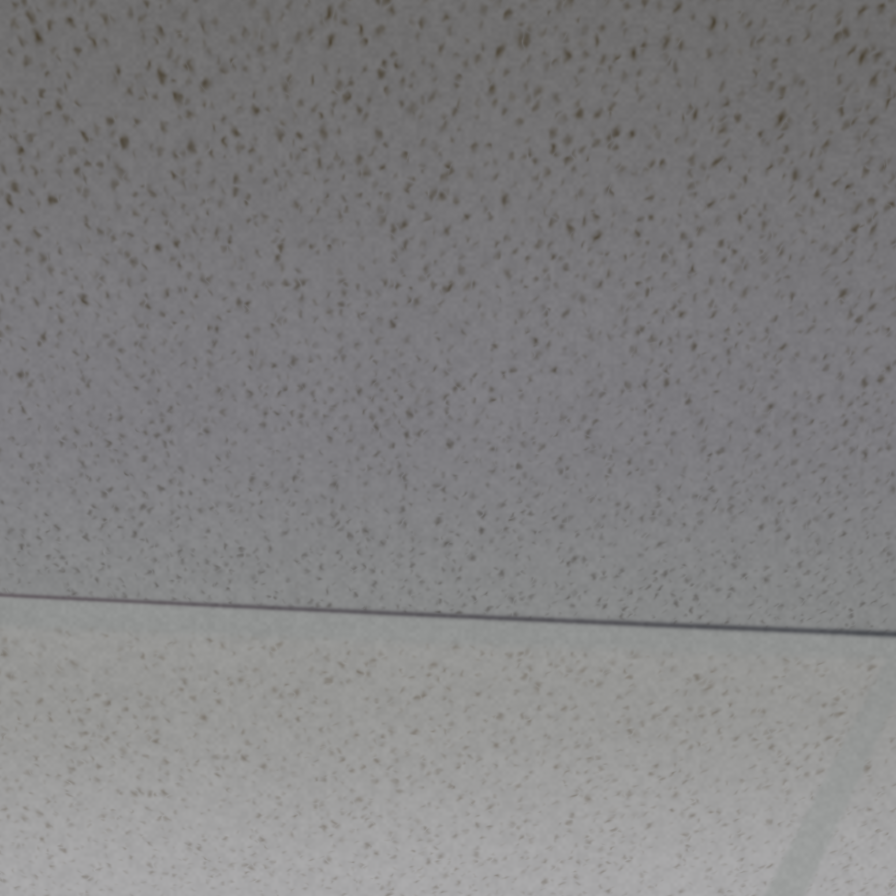
Give the GLSL for this texture, as a three.js fragment shader.

```glsl
varying vec2 vUv;

float hash(vec2 p) {
  return fract(sin(dot(p, vec2(127.1, 311.7))) * 43758.5453);
}

float noise(vec2 p) {
  vec2 cell = floor(p);
  vec2 f = fract(p);
  f = f * f * (3.0 - 2.0 * f);
  float low = mix(hash(cell), hash(cell + vec2(1.0, 0.0)), f.x);
  float high = mix(hash(cell + vec2(0.0, 1.0)), hash(cell + 1.0), f.x);
  return mix(low, high, f.y);
}

// Ceiling plane coordinates, compressed towards the bottom
vec2 recede(vec2 uv) {
  float depth = 0.55 + 0.45 * uv.y;
  return vec2((uv.x - 0.5) / depth, -2.0 / depth);
}

// Blurred ragged flecks, one candidate per jittered cell
float flecks(vec2 p, float density, float seed) {
  p += 0.3 * (vec2(noise(p * 2.3 + seed), noise(p * 2.3 + 57.0)) - 0.5);
  vec2 cell = floor(p);
  float cover = 0.0;
  for (int j = -1; j <= 1; j++) {
    for (int i = -1; i <= 1; i++) {
      vec2 id = cell + vec2(float(i), float(j));
      vec2 key = id + seed;
      vec2 d = p - id - vec2(hash(key + 3.1), hash(key + 7.7));
      float angle = mix(-0.75, 0.3, hash(key + 12.3));
      d = vec2(cos(angle) * d.x + sin(angle) * d.y,
               cos(angle) * d.y - sin(angle) * d.x);
      float size = hash(key + 21.9);
      float radius = mix(0.2, 0.31, size * size * size);
      float stretch = mix(1.1, 1.9, hash(key + 31.4));
      float dist = length(d / vec2(1.0, stretch)) / radius;
      float strength = mix(0.2, 0.9, size * hash(key + 43.2));
      float present = step(hash(key + 55.6), density);
      float core = exp(-1.2 * dist * dist) * (1.0 - smoothstep(1.5, 2.3, dist));
      cover = max(cover, present * strength * core);
    }
  }
  return cover;
}

vec3 upperPanel(vec2 uv) {
  vec3 base = mix(vec3(0.535, 0.54, 0.54), vec3(0.495, 0.491, 0.507),
                  smoothstep(0.28, 0.55, uv.y));
  base = mix(base, vec3(0.44, 0.436, 0.436), smoothstep(0.5, 1.02, uv.y));
  base -= 0.01 * smoothstep(0.5, 1.0, uv.x);
  float near = smoothstep(0.3, 0.95, uv.y);
  float spots = flecks(recede(uv) * 60.0, 0.7, 0.0);
  vec3 tint = mix(vec3(0.36, 0.35, 0.34), vec3(0.26, 0.225, 0.16), near);
  return mix(base, tint, spots * mix(0.85, 0.95, near));
}

vec3 lowerPanel(vec2 uv) {
  vec3 base = mix(vec3(0.662, 0.66, 0.664), vec3(0.59, 0.59, 0.583),
                  smoothstep(-0.02, 0.24, uv.y));
  float spots = flecks(recede(uv) * 46.0, 0.68, 91.0);
  return mix(base, vec3(0.43, 0.4, 0.36), spots * mix(0.5, 0.8, uv.y / 0.3));
}

void main() {
  vec2 uv = vUv;
  float seam = 0.336 - 0.049 * uv.x + 0.005 * uv.x * uv.x;
  float above = uv.y - seam;
  float blur = 0.005;

  // Lower panel and its diagonal rail
  vec3 color = lowerPanel(uv);
  float railLeft = uv.x - (0.853 + 0.515 * uv.y);
  float railRight = uv.x - (0.898 + 0.466 * uv.y);
  float rail = smoothstep(-blur, blur, railLeft)
             * (1.0 - smoothstep(-blur, blur, railRight));
  vec3 railColor = mix(vec3(0.612, 0.62, 0.616), vec3(0.568, 0.575, 0.57),
                       smoothstep(0.0, 0.26, uv.y));
  color = mix(color, railColor, rail);

  // Plain band below the seam
  float bandWidth = mix(0.036, 0.028, uv.x);
  float band = smoothstep(-0.008, 0.008, above + bandWidth);
  color = mix(color, vec3(0.568, 0.576, 0.572), band);

  // Upper panel
  color = mix(color, upperPanel(uv), smoothstep(-0.003, 0.003, above));

  // Dark seam, heavier to the right
  float seamWidth = mix(0.0025, 0.0036, uv.x);
  float offset = above / seamWidth;
  float line = exp(-0.9 * offset * offset);
  vec3 seamColor = mix(vec3(0.38, 0.35, 0.37), vec3(0.26, 0.27, 0.29), uv.x);
  color = mix(color, seamColor, line * 0.82);

  // Broad mottling and fine grain
  color += 0.008 * (noise(uv * 9.0) - 0.5);
  color += 0.022 * (noise(uv * 130.0) - 0.5);
  color += 0.024 * (noise(uv * 240.0 + 37.0) - 0.5);
  gl_FragColor = vec4(color, 1.0);
}
```
